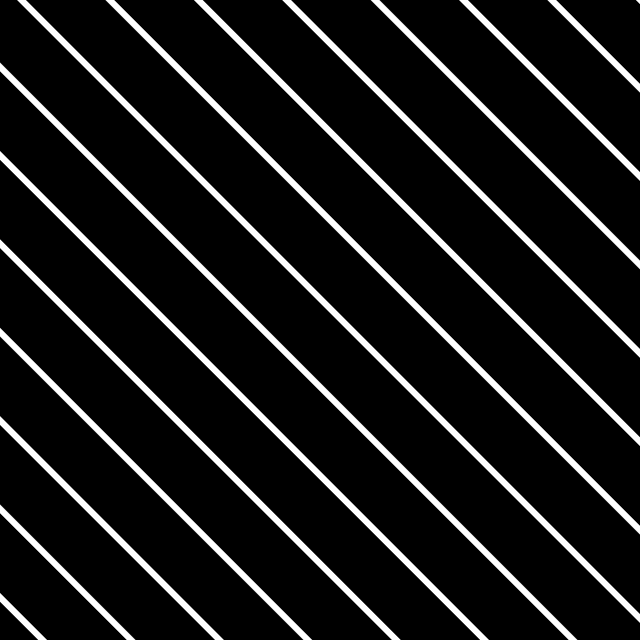
Write a WebGL 1 fragment shader that draws this pattern.

```glsl
precision highp float;

uniform vec2 u_resolution;

// Distance to the centre of the nearest stripe, all stripes "spacing" apart.
float stripeDistance(float across, float spacing) {
    return abs(fract(across / spacing + 0.5) - 0.5) * spacing;
}

void main() {
    float canvasSize = min(u_resolution.x, u_resolution.y);
    vec2 uv = gl_FragCoord.xy / canvasSize;

    // Coordinate perpendicular to the falling 45 degree diagonals
    float across = (uv.x + uv.y - 0.0668) * sqrt(0.5);
    float distanceToLine = stripeDistance(across, 50.0 / 512.0);

    // Edge blended over one pixel
    float halfWidth = 2.5 / 512.0;
    float line = clamp((halfWidth - distanceToLine) * canvasSize + 0.5, 0.0, 1.0);

    gl_FragColor = vec4(vec3(line), 1.0);
}
```
